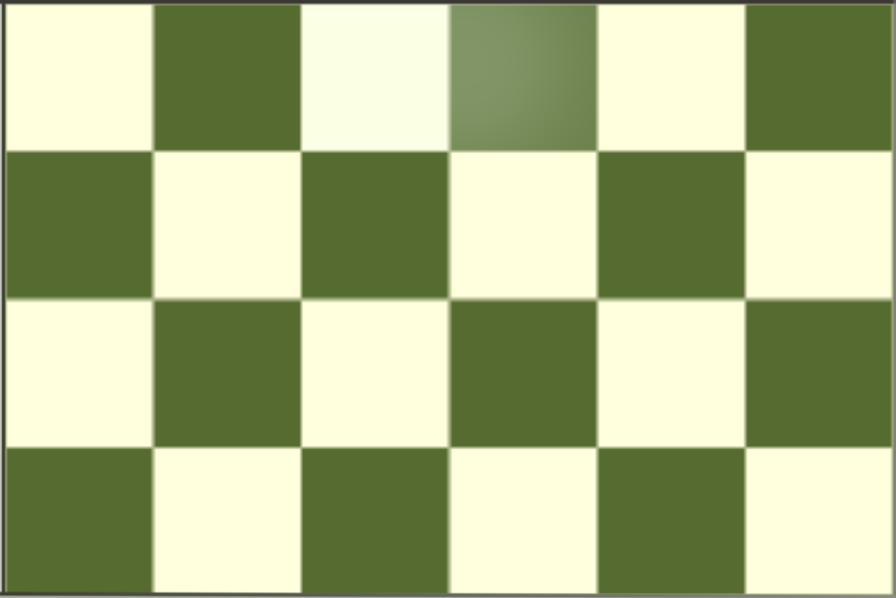
A WebGL 1 fragment shader for this pattern:

```glsl
precision highp float;
// A soft-edged checkerboard, six by four squares of cream and olive, in a thin worn frame.
// Clamped sine waves multiply into the checks; a pale glare veils two squares of the top row,
// and slightly skewed lines darken the rim.
uniform vec2 u_resolution;

// Signed square wave along each axis; the softness of each boundary varies a little.
vec2 softWave(vec2 cell) {
  vec2 boundary = floor(cell + 0.5);
  vec2 softness = 0.058 + 0.016 * sin(boundary * vec2(2.3, 3.1) + vec2(0.4, 1.9));
  return clamp(sin(3.14159265 * cell) / softness, -1.0, 1.0);
}

// One inside the interval from low to high, with edges of the given blur.
float band(float x, float low, float high, float blur) {
  return smoothstep(low - blur, low + blur, x) * (1.0 - smoothstep(high - blur, high + blur, x));
}

void main() {
  // Canvas units: 768 by 512, measured from the top left.
  vec2 uv = gl_FragCoord.xy / u_resolution;
  vec2 p = vec2(uv.x, 1.0 - uv.y) * vec2(768.0, 512.0);
  vec2 cell = (p - vec2(4.4, 2.6)) / 126.9;

  // Checks
  vec2 wave = softWave(cell);
  float cream = 0.5 + 0.5 * wave.x * wave.y;
  vec3 color = mix(vec3(0.333, 0.42, 0.184), vec3(1.0, 1.0, 0.871), cream);

  // Glare on the third and fourth squares of the top row, fading to the lower right
  float veil = band(cell.x, 2.0, 4.0, 0.018) * (1.0 - smoothstep(0.982, 1.018, cell.y));
  float fade = smoothstep(0.15, 1.15, length(cell - vec2(3.1, 0.4)));
  float glare = veil * mix(0.28, 0.15, fade * step(3.0, cell.x));
  color = mix(color, vec3(0.95, 1.0, 0.95), glare);

  // Dark rim along the top and left, paler outside the left line
  float left = 1.0 - smoothstep(3.2, 5.8, p.x);
  float top = 1.0 - smoothstep(2.0, 4.6, p.y);
  color = mix(color, vec3(0.22, 0.23, 0.19), left);
  color = mix(color, vec3(0.78, 0.79, 0.74), 1.0 - smoothstep(0.6, 2.6, p.x));
  color = mix(color, vec3(0.23, 0.22, 0.2), top);

  // Grey rim on the right, and a sloping line below that lightens to the right
  float right = smoothstep(764.4, 767.0, p.x);
  color = mix(color, vec3(0.5, 0.5, 0.47), right * (1.0 - 0.5 * top));
  float below = p.y - mix(506.8, 509.2, uv.x);
  color = mix(color, mix(vec3(0.24, 0.25, 0.21), vec3(0.54, 0.55, 0.51), uv.x),
              smoothstep(-1.2, 1.2, below));
  color = mix(color, vec3(0.76, 0.77, 0.74), smoothstep(2.2, 4.2, below) * 0.8);

  gl_FragColor = vec4(color, 1.0);
}
```
